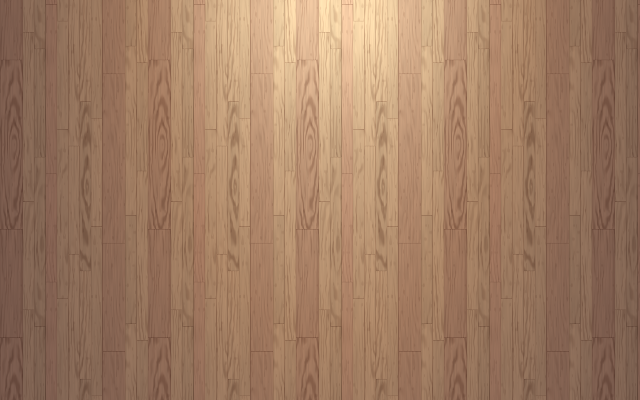
A WebGL 1 fragment shader for this texture:

```glsl
precision highp float;
// Vertical maple strip flooring under a warm lamp at the top centre.
// A tile of 13 strips repeats; each strip is cut into two boards, whose grain
// is a set of stretched rings bent by noise. A light ramp colours the result.

uniform vec2 u_resolution;

// Layout, in units of canvas height
const vec2 TILE = vec2(0.370, 0.694);
const float STRIPS = 13.0;
const float PAIR_STEP = 9.0;        // every ninth strip starts a double board
const float FIRST_JOINT = 0.216;
const float JOINT_SHIFT = 0.45;
const float BOARD_SPLIT = 0.61;
const float SEAM_HALF = 0.0007;

// Grain
const float RING_FREQ = 135.0;
const float RING_STRETCH = 0.13;
const float RING_WARP = 0.9;
const float FIBRE_AMOUNT = 0.07;
const float TONE_SPREAD = 0.07;

// Light and colours
const vec2 LAMP = vec2(0.52, 1.0);
const vec3 SHADOW = vec3(0.44, 0.34, 0.295);
const vec3 MIDTONE = vec3(0.64, 0.495, 0.385);
const vec3 BRIGHT = vec3(0.94, 0.81, 0.65);
const vec3 PALE_TINT = vec3(1.015, 1.025, 1.01);
const vec3 ROSY_TINT = vec3(0.98, 0.935, 0.945);
const vec3 GRAIN_TINT = vec3(0.76, 0.69, 0.66);
const vec3 SEAM_TINT = vec3(0.84, 0.79, 0.77);

float hash(vec2 p) {
  return fract(sin(dot(p, vec2(127.1, 311.7))) * 43758.55);
}

float noise(vec2 p) {
  vec2 i = floor(p);
  vec2 f = fract(p);
  f = f * f * (3.0 - 2.0 * f);
  return mix(mix(hash(i), hash(i + vec2(1.0, 0.0)), f.x),
             mix(hash(i + vec2(0.0, 1.0)), hash(i + vec2(1.0, 1.0)), f.x), f.y);
}

// Warm ramp from the dim sides to the lamp
vec3 lampColor(vec2 p, float aspect) {
  vec2 d = p - LAMP * vec2(aspect, 1.0);
  vec2 d2 = d * d;
  float wide = 0.34 * exp(-d2.x / 0.38 - d2.y * 0.75);
  float glow = 0.18 * exp(-d2.x / 0.11 - d2.y / 0.07);
  float t = (wide + glow) * 4.0;
  return t < 0.8 ? mix(SHADOW, MIDTONE, t / 0.8)
                 : mix(MIDTONE, BRIGHT, (t - 0.8) / 1.2);
}

// Dark ring lines; x and y are measured from the board centre
float ringLines(vec2 q, float width, float board, float eye) {
  float side = mix(-1.3, 1.3, hash(vec2(board, 2.0)));
  vec2 center = vec2(mix(side, 0.14, eye) * width,
                     (hash(vec2(board, 5.0)) - 0.5) * 0.2 * (1.0 - eye));
  vec2 d = q - center;
  float stretch = mix(RING_STRETCH, 0.25, eye * exp(-abs(d.y) * 18.0));
  float bend = noise(vec2(q.x * 75.0, q.y * 13.0) + board * 17.3) - 0.5;
  bend += 0.4 * (noise(vec2(q.x * 150.0, q.y * 55.0) + board * 9.1) - 0.5);
  float phase = length(vec2(d.x, d.y * stretch)) * RING_FREQ + bend * RING_WARP;
  float line = 1.0 - smoothstep(0.05, 0.36, abs(fract(phase) - 0.5));
  float patchy = noise(vec2(q.x * 95.0, q.y * 22.0) + board * 5.7);
  float strength = 0.35 + 0.4 * hash(vec2(board, 8.0));
  return line * mix(strength, 1.0, eye) * smoothstep(0.15, 0.85, patchy + 0.2 * eye);
}

void main() {
  vec2 p = gl_FragCoord.xy / u_resolution.y;
  float aspect = u_resolution.x / u_resolution.y;
  float pixel = 1.0 / u_resolution.y;
  vec2 tile = vec2(p.x, 1.0 - p.y) / TILE;

  // Strip within the tile; paired strips join into one wide board
  float column = fract(tile.x) * STRIPS;
  float strip = floor(column);
  float across = fract(column);
  float width = TILE.x / STRIPS;
  float slot = floor(mod(strip + 0.5, PAIR_STEP));
  float paired = 1.0 - step(1.5, slot);
  if (paired > 0.5) {
    strip -= slot;
    across = (across + slot) * 0.5;
    width *= 2.0;
  }

  // Two boards along each strip, with staggered joints
  float along = fract(tile.y - FIRST_JOINT - strip * JOINT_SHIFT);
  float second = step(BOARD_SPLIT, along);
  float board = strip + second * STRIPS;
  float middle = mix(BOARD_SPLIT * 0.5, (1.0 + BOARD_SPLIT) * 0.5, second);
  vec2 q = vec2((across - 0.5) * width, (along - middle) * TILE.y);

  // Board tone: rosy heartwood or pale sapwood
  float rosy = max(paired, 1.0 - step(0.5, abs(strip - 4.0)));
  vec3 tint = mix(PALE_TINT, ROSY_TINT, rosy * (0.75 + 0.25 * hash(vec2(board, 3.0))));
  tint *= 1.0 + (hash(vec2(board, 1.0)) - 0.5) * TONE_SPREAD;

  // Rings, fine fibres and short pores
  float eye = (1.0 - second) * (1.0 - step(0.5, min(strip, abs(strip - 7.0))));
  float grain = ringLines(q, width, board, eye);
  float fibre = noise(vec2(q.x * 420.0, q.y * 24.0) + board * 31.7) - 0.5;
  float pores = smoothstep(0.76, 0.95, noise(vec2(q.x * 300.0, q.y * 60.0) + board * 13.9));
  tint *= 1.0 + fibre * FIBRE_AMOUNT;
  tint *= mix(vec3(1.0), GRAIN_TINT, clamp(grain * 0.65 + pores * 0.25, 0.0, 1.0));

  // Seams between boards
  float side = min(across, 1.0 - across) * width;
  float end = min(min(along, 1.0 - along), abs(along - BOARD_SPLIT)) * TILE.y;
  float seam = 1.0 - smoothstep(SEAM_HALF - 0.5 * pixel, SEAM_HALF + 0.5 * pixel, min(side, end));
  tint *= mix(vec3(1.0), SEAM_TINT, seam);

  gl_FragColor = vec4(lampColor(p, aspect) * tint * 1.03, 1.0);
}
```
